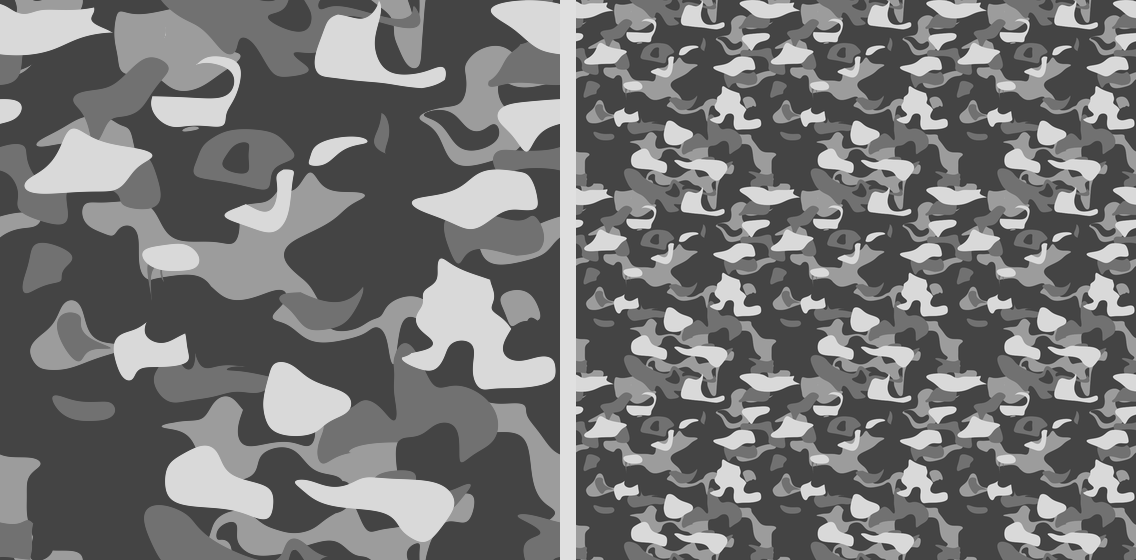
Left, the tile; right, the same tile 3 across and 3 down.
Reproduce this pattern procedurally as a three.js fragment shader.

```glsl
// Seamless grey camouflage: three layers of warped, lobed patches on a dark ground.
varying vec2 vUv;

const float TAU = 6.2831853;
const float EDGE = 0.001;                // half width of the smoothed outline
const vec2 PATCH_WAVES = vec2(2.9, 4.1); // typical repeats across and up

const vec3 CHARCOAL = vec3(0.267);
const vec3 MID_GREY = vec3(0.612);
const vec3 DARK_GREY = vec3(0.443);
const vec3 PALE_GREY = vec3(0.851);

float hash(vec2 p) {
  return fract(sin(dot(p, vec2(127.1, 311.7))) * 43758.5453);
}

// Wrapping random field of unit variance: x is the value, yz its gradient.
vec3 waveField(vec2 p, float seed) {
  vec3 sum = vec3(0.0);
  float power = 0.0;
  for (int j = 1; j <= 8; j++) {
    for (int i = -6; i <= 6; i++) {
      vec2 k = vec2(float(i), float(j));
      vec2 q = k / PATCH_WAVES;
      float amp = length(q) * exp(-0.64 * dot(q, q));
      float angle = TAU * (dot(k, p) + hash(k + seed * vec2(17.3, 9.1)));
      sum += amp * vec3(cos(angle), -TAU * k * sin(angle));
      power += 0.5 * amp * amp;
    }
  }
  return sum / sqrt(power);
}

// Bends the plane with wrapping shears, which keep areas; tracks the Jacobian.
vec2 warp(vec2 p, float seed, float strength, out mat2 jacobian) {
  jacobian = mat2(1.0);
  for (int i = 0; i < 6; i++) {
    vec2 id = vec2(float(i) + 0.5, seed);
    vec2 k = floor(vec2(hash(id) * 11.0 - 5.0, 3.0 + hash(id + 3.7) * 4.0));
    vec2 push = strength * normalize(vec2(-k.y, k.x));
    float angle = TAU * (dot(k, p) + hash(id + 8.2));
    p += push * sin(angle);
    vec2 slope = TAU * cos(angle) * k;
    jacobian = (mat2(1.0) + mat2(push * slope.x, push * slope.y)) * jacobian;
  }
  return p;
}

// Approximate signed distance to a level line, positive above the level.
float levelDistance(vec3 field, float level, mat2 jacobian) {
  return (field.x - level) / max(length(field.yz * jacobian), 1.0);
}

// Coverage of one patch layer; a second field clips some patches to sharp corners.
float patches(vec2 p, float seed, float level, float cutLevel) {
  mat2 jacobian;
  vec2 q = warp(p, seed, 0.016, jacobian);
  float body = levelDistance(waveField(q, seed), level, jacobian);
  float cut = levelDistance(waveField(q, seed + 5.3), cutLevel, jacobian);
  return smoothstep(-EDGE, EDGE, min(body, -cut));
}

void main() {
  vec3 color = CHARCOAL;
  color = mix(color, MID_GREY, patches(vUv, 1.0, 0.56, 1.175));
  color = mix(color, DARK_GREY, patches(vUv, 2.0, 0.85, 1.175));
  color = mix(color, PALE_GREY, patches(vUv, 3.0, 0.88, 1.175));
  gl_FragColor = vec4(color, 1.0);
}
```
